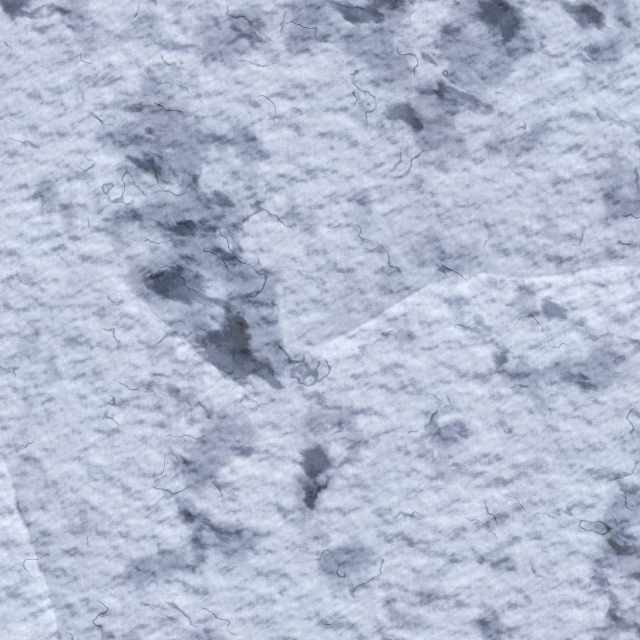
This texture is drawn by a WebGL 1 fragment shader. Its source:

```glsl
precision highp float;
uniform vec2 u_resolution;

vec2 randomGradient(vec2 cell) {
  vec3 h = fract(vec3(cell.xyx) * vec3(0.1031, 0.1030, 0.0973));
  h += dot(h, h.yzx + 33.33);
  return fract((h.xx + h.yz) * h.zy) * 2.0 - 1.0;
}

float gradientNoise(vec2 p) {
  vec2 i = floor(p);
  vec2 f = p - i;
  vec2 w = f * f * f * (f * (f * 6.0 - 15.0) + 10.0);
  float a = dot(randomGradient(i), f);
  float b = dot(randomGradient(i + vec2(1, 0)), f - vec2(1, 0));
  float c = dot(randomGradient(i + vec2(0, 1)), f - vec2(0, 1));
  float d = dot(randomGradient(i + 1.0), f - 1.0);
  return mix(mix(a, b, w.x), mix(c, d, w.x), w.y);
}

float fbm(vec2 p) {
  float sum = 0.0;
  float amplitude = 1.0;
  for (int i = 0; i < 5; i++) {
    sum += amplitude * gradientNoise(p);
    p = mat2(1.6, 1.2, -1.2, 1.6) * p + 17.3;
    amplitude *= 0.52;
  }
  return sum;
}

vec2 rotate(vec2 p, float angle) {
  float c = cos(angle);
  float s = sin(angle);
  return vec2(c * p.x + s * p.y, c * p.y - s * p.x);
}

// Bright lip on the negative side of an edge, soft shade on the other
float foldLight(float side, float reach) {
  float lip = 0.07 * exp(min(side, 0.0) / reach);
  float shade = -0.055 * exp(-max(side, 0.0) / reach);
  return mix(lip, shade, smoothstep(-0.003, 0.003, side));
}

// Stone surface, flattened along a slight slope
float surfaceHeight(vec2 p) {
  vec2 q = rotate(p, 0.35) * vec2(0.85, 1.25);
  return fbm(q * 26.0 + 5.0) + 0.6 * gradientNoise(q * 9.0);
}

void main() {
  vec2 p = gl_FragCoord.xy / u_resolution;
  vec2 warp = vec2(fbm(p * 6.0 + 3.7), fbm(p * 6.0 + 41.2));
  vec2 q = p + 0.025 * warp;

  // Weathered zones, gathered along a falling diagonal
  float diagonal = (q.x - 0.22 - 0.62 * (0.78 - q.y)) / 0.1;
  float band = exp(-diagonal * diagonal) * smoothstep(0.15, 0.3, q.y)
             * smoothstep(0.92, 0.75, q.y);
  float zone = smoothstep(-0.1, 0.5, fbm(q * 3.2 + 8.4) + 0.32 * band);
  float stain = smoothstep(-0.05, 0.42, fbm(q * 11.0 + 23.0) + 0.5 * zone - 0.15);

  // Ragged pits and short sloping cracks
  vec2 along = rotate(q, -0.4) * vec2(10.0, 19.0);
  float pit = smoothstep(0.32, 0.62, fbm(along + 61.0) + 0.42 * zone - 0.1);
  float seam = abs(gradientNoise(along * 0.8 + 1.2 * warp + 90.0));
  float crack = smoothstep(0.045, 0.0, seam)
              * smoothstep(0.1, 0.4, fbm(q * 13.0 + 71.0) + 0.25 * zone);

  // Relief lit from above
  vec2 toLight = vec2(0.0016, 0.0036);
  float relief = surfaceHeight(p - toLight) - surfaceHeight(p + toLight);
  relief = clamp(relief, -0.45, 0.45);
  float value = 0.79 + 0.2 * relief - 0.3 * max(-relief - 0.1, 0.0);
  value += 0.035 * fbm(p * 4.0 + 33.0);
  value += 0.05 * gradientNoise(p * 190.0) + 0.03 * fbm(p * 60.0);

  // Long folds of the rock face
  float ridge = 0.455 + 0.12 * smoothstep(0.43, 0.78, p.x)
              + 0.008 * sin(p.x * 21.0) + 0.006 * warp.x;
  value += foldLight(p.y - ridge, 0.075) * smoothstep(0.43, 0.53, p.x);
  float slope = 0.74 - 0.93 * p.x + 0.03 * warp.y;
  value += foldLight(p.y - slope, 0.06)
         * smoothstep(0.14, 0.26, p.x) * smoothstep(0.43, 0.37, p.x);
  float corner = p.x - 0.095 + 0.34 * p.y + 0.025 * warp.x;
  float cornerFade = smoothstep(0.33, 0.24, p.y);
  value += foldLight(corner, 0.05) * cornerFade;
  value -= 0.15 * smoothstep(0.006, 0.0, abs(corner)) * cornerFade
         * smoothstep(-0.2, 0.2, warp.y);

  // Dirt darkens the surface
  value -= 0.17 * stain + 0.34 * pit * (0.75 + 0.6 * relief);
  value -= 0.2 * crack * (1.0 - 0.5 * pit);
  value = clamp(value, 0.2, 0.93);

  // Cool grey, bluest in the middle tones, with brown in some deep pits
  float t = clamp((value - 0.29) / 0.55, 0.0, 1.0);
  vec3 color = value + vec3(-0.03, 0.0, 0.06 + 0.15 * t * (1.0 - t));
  color.r += 0.02 * fbm(p * 5.0 + 52.0);
  float rust = smoothstep(0.5, 0.25, value) * smoothstep(0.0, 0.3, fbm(p * 5.0 + 13.0));
  color = mix(color, value * vec3(1.03, 0.97, 0.92), 0.7 * rust);
  gl_FragColor = vec4(clamp(color, 0.0, 1.0), 1.0);
}
```
